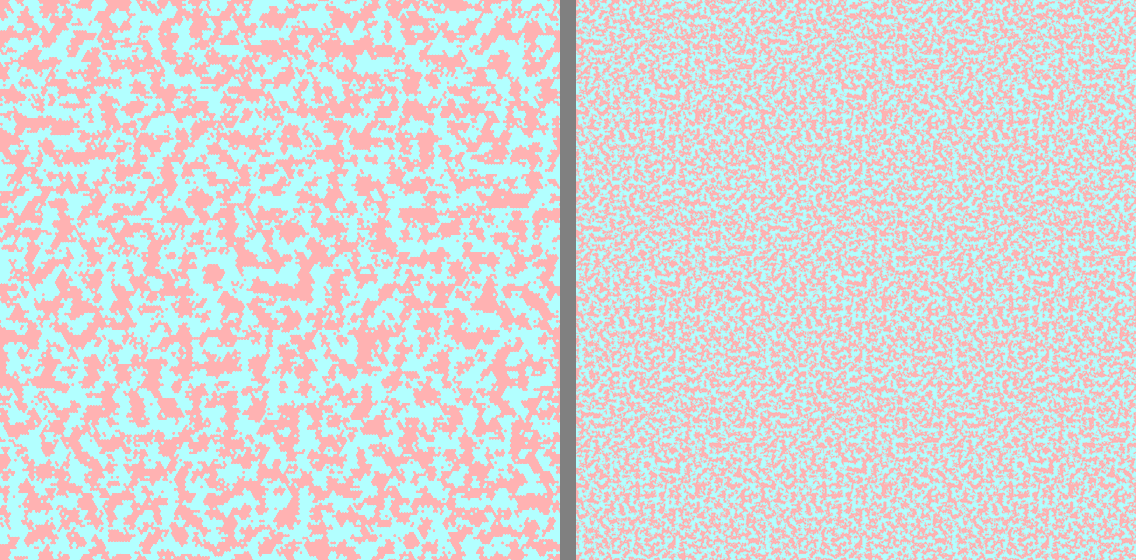
Left: one tile. Right: repeated 3 by 3.
Give the GLSL for this texture, as a Shadertoy shader.

```glsl
const vec3 CYAN = vec3(0.70, 1.00, 1.00);
const vec3 PINK = vec3(1.00, 0.70, 0.70);
const vec2 HEX_GRID = vec2(200.0, 230.0);       // columns and rows, rows even
const vec3 FREQUENCIES = vec3(37.0, 79.0, 163.0); // whole repeats per canvas
const vec3 AMPLITUDES = vec3(1.0, 0.60, 0.42);
const float CYAN_BIAS = 0.006;
const int SAMPLES = 3;                          // per pixel side
const float EDGE_SOFTNESS = 0.3;

uint hash(uvec3 v) {
    v = v * 1664525u + 1013904223u;
    v.x += v.y * v.z; v.y += v.z * v.x; v.z += v.x * v.y;
    v ^= v >> 16u;
    v.x += v.y * v.z; v.y += v.z * v.x; v.z += v.x * v.y;
    return v.x ^ (v.x >> 15u);
}

vec2 latticeGradient(vec2 corner, float period, int layer) {
    uvec2 wrapped = uvec2(mod(corner, period) + 0.5);
    float angle = float(hash(uvec3(wrapped, uint(layer + 1))) & 65535u) / 65536.0 * 6.28319;
    return vec2(cos(angle), sin(angle));
}

// Gradient noise that wraps after a whole period
float gradientNoise(vec2 p, float period, int layer) {
    vec2 cell = floor(p), f = p - cell;
    vec2 fade = f * f * f * (f * (f * 6.0 - 15.0) + 10.0);
    vec2 x = vec2(1.0, 0.0), y = vec2(0.0, 1.0);
    float a = dot(latticeGradient(cell, period, layer), f);
    float b = dot(latticeGradient(cell + x, period, layer), f - x);
    float c = dot(latticeGradient(cell + y, period, layer), f - y);
    float d = dot(latticeGradient(cell + 1.0, period, layer), f - 1.0);
    return mix(mix(a, b, fade.x), mix(c, d, fade.x), fade.y);
}

// Centre of the hexagon around uv: the nearer of two staggered lattices
vec2 hexCentre(vec2 uv) {
    vec2 p = uv * HEX_GRID;
    vec2 even = vec2(floor(p.x + 0.5), 2.0 * floor(p.y * 0.5 + 0.5));
    vec2 odd = vec2(floor(p.x) + 0.5, 2.0 * floor(p.y * 0.5) + 1.0);
    vec2 aspect = vec2(1.0, HEX_GRID.x / HEX_GRID.y);
    vec2 toEven = (p - even) * aspect, toOdd = (p - odd) * aspect;
    return (dot(toEven, toEven) < dot(toOdd, toOdd) ? even : odd) / HEX_GRID;
}

// 1 where the hexagon is cyan, 0 where it is pink
float cyanMask(vec2 uv) {
    vec2 centre = hexCentre(uv);
    float height = CYAN_BIAS;
    for (int i = 0; i < 3; i++) {
        vec2 shift = vec2(0.37, 0.71) * float(i + 1);
        height += AMPLITUDES[i] * gradientNoise(centre * FREQUENCIES[i] + shift, FREQUENCIES[i], i);
    }
    return step(0.0, height);
}

void mainImage(out vec4 fragColor, in vec2 fragCoord) {
    // Average subpixel samples, then tighten the edge
    float coverage = 0.0;
    for (int j = 0; j < SAMPLES; j++)
        for (int i = 0; i < SAMPLES; i++) {
            vec2 offset = (vec2(i, j) + 0.5) / float(SAMPLES) - 0.5;
            coverage += cyanMask((fragCoord + offset) / iResolution.xy);
        }
    coverage /= float(SAMPLES * SAMPLES);
    float cyan = smoothstep(0.5 - EDGE_SOFTNESS, 0.5 + EDGE_SOFTNESS, coverage);
    fragColor = vec4(mix(PINK, CYAN, cyan), 1.0);
}
```
